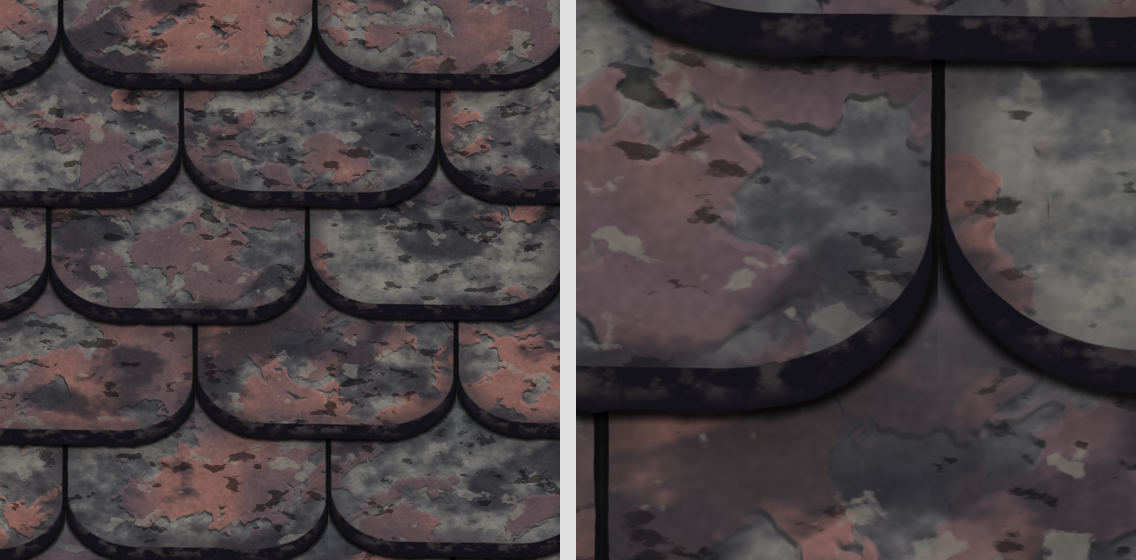
Left, the full canvas; right, a detail of the centre.
Reproduce this texture procedurally as a WebGL 2 fragment shader.

```glsl
#version 300 es
precision highp float;
// Weathered clay roof tiles: five staggered courses of round-cornered tiles.
// Courses are composited from the uppermost down, each shading the one below;
// layered noise gives every tile its own clay, lichen, soot and flaking.
uniform vec2 u_resolution;
out vec4 fragColor;

float hash(vec2 p) {
  return fract(sin(dot(p, vec2(127.1, 311.7))) * 43758.5453);
}

float noise(vec2 p) {
  vec2 i = floor(p), f = fract(p);
  f = f * f * (3.0 - 2.0 * f);
  return mix(mix(hash(i), hash(i + vec2(1, 0)), f.x),
             mix(hash(i + vec2(0, 1)), hash(i + vec2(1, 1)), f.x), f.y);
}

float fbm(vec2 p) {
  float sum = 0.0, amp = 0.5;
  for (int i = 0; i < 5; i++) {
    sum += amp * noise(p);
    p = mat2(1.6, 1.2, -1.2, 1.6) * p + 3.7;
    amp *= 0.52;
  }
  return sum;
}

// Distance to a tile that is open upward, with elliptical lower corners
float tileDistance(vec2 q, float halfWidth) {
  float r = 0.125;
  vec2 c = vec2(abs(q.x) - halfWidth + r, r - q.y * 1.3);
  return length(max(c, 0.0)) + min(max(c.x, c.y), 0.0) - r;
}

float lichenMask(vec2 s, float amount) {
  float warp = fbm(s * 11.0 + 5.0);
  float n = fbm(s * vec2(10, 15) + warp * 1.6);
  return smoothstep(0.47, 0.53, n + amount);
}

// Weathered face; q is measured from the middle of the lower edge
vec3 faceColor(vec2 q, vec2 id, float edge) {
  vec2 s = q + 19.0 * vec2(hash(id + 2.3), hash(id + 8.1));
  float broad = fbm(s * 7.0), fine = fbm(s * vec2(38, 58));
  float grain = noise(s * 210.0);

  // Bare clay, from dull purple to salmon
  float warmth = smoothstep(0.3, 0.68, broad + 0.3 * (hash(id + 4.7) - 0.5));
  vec3 col = mix(vec3(0.36, 0.30, 0.32), vec3(0.52, 0.37, 0.345), warmth);

  // Lichen crust with a thin shadow along its flaked borders
  float amount = mix(-0.12, 0.10, hash(id + 6.2));
  float crust = lichenMask(s, amount);
  float relief = crust - lichenMask(s + vec2(0.001, 0.004), amount);
  vec3 lichen = mix(vec3(0.24, 0.25, 0.27), vec3(0.45, 0.455, 0.44),
                    smoothstep(0.28, 0.68, 0.5 * fine + 0.5 * fbm(s * 16.0 + 9.0)));
  col = mix(col, lichen, crust * 0.88);
  col *= 1.0 - 0.42 * clamp(relief, -0.25, 1.0);

  // Soot stains, pale flecks and small pits
  float soot = smoothstep(0.53, 0.68, fbm(s * vec2(8, 14) + 31.0) + 0.1 * (fine - 0.5));
  col = mix(col, vec3(0.16, 0.16, 0.185), soot * 0.75);
  float fleck = smoothstep(0.63, 0.70, fbm(s * vec2(24, 36) + 57.0));
  col = mix(col, vec3(0.51, 0.50, 0.46), fleck * 0.6);
  col *= 1.0 - 0.45 * smoothstep(0.64, 0.72, fbm(s * vec2(28, 55) + 83.0));
  col *= 0.84 + 0.2 * fine + 0.11 * grain;

  // Blue-grey dust under the course above, grime along the lower lip
  col = mix(col, vec3(0.35, 0.36, 0.39) * (0.8 + 0.4 * fine),
            0.55 * smoothstep(0.19, 0.27, q.y));
  float grime = smoothstep(-0.045, 0.0, edge) * smoothstep(0.38, 0.62, broad * 0.6 + fine * 0.4);
  return mix(col, vec3(0.19, 0.18, 0.20), 0.6 * grime);
}

void main() {
  vec2 p = gl_FragCoord.xy / u_resolution;
  float blur = 1.4 / min(u_resolution.x, u_resolution.y);
  float ragged = fbm(p * 55.0) - 0.5;
  vec3 col = vec3(0.0);
  float remaining = 1.0, light = 1.0;

  for (int i = 0; i < 6; i++) {
    // Course spacing, stagger and slightly uneven laying
    float row = float(i);
    float width = 0.454 + 0.004 * row;
    float start = 0.1 + 0.2385 * mod(row, 2.0) + 0.018 * cos(1.4 * row + 1.1);
    float x = (p.x - start) / width;
    vec2 id = vec2(floor(x), row);
    vec2 q = vec2((fract(x) - 0.5) * width, p.y - 0.848 + 0.212 * row);
    q.y += 0.014 * q.x + 0.012 * (hash(id + 1.9) - 0.5);
    q.y += 0.005 * ragged;

    float halfWidth = width * 0.5 - 0.004 - 0.002 * ragged;
    float body = tileDistance(q, halfWidth);
    float cover = 1.0 - smoothstep(-blur, blur, body);

    if (cover > 0.0) {
      // Dark broken edge below the worn face
      float thickness = 0.026 + 0.006 * ragged;
      float face = tileDistance(q - vec2(0, thickness), halfWidth);
      float crumb = fbm(p * vec2(60, 95));
      vec3 rim = mix(vec3(0.075, 0.07, 0.095), vec3(0.21, 0.19, 0.195),
                     smoothstep(0.42, 0.75, crumb) * smoothstep(0.0, -0.022, body));
      vec3 tile = mix(faceColor(q, id, face), rim, smoothstep(-blur, blur, face));
      col += remaining * cover * light * tile;
      remaining *= 1.0 - cover;
    }
    if (remaining < 0.01) break;

    // Contact shadow, which also blackens the narrow joints
    light *= mix(0.16, 0.82, smoothstep(0.002, 0.013, body));
    light *= 1.0 + 0.22 * smoothstep(0.01, 0.05, body);
  }
  fragColor = vec4(col, 1.0);
}
```
